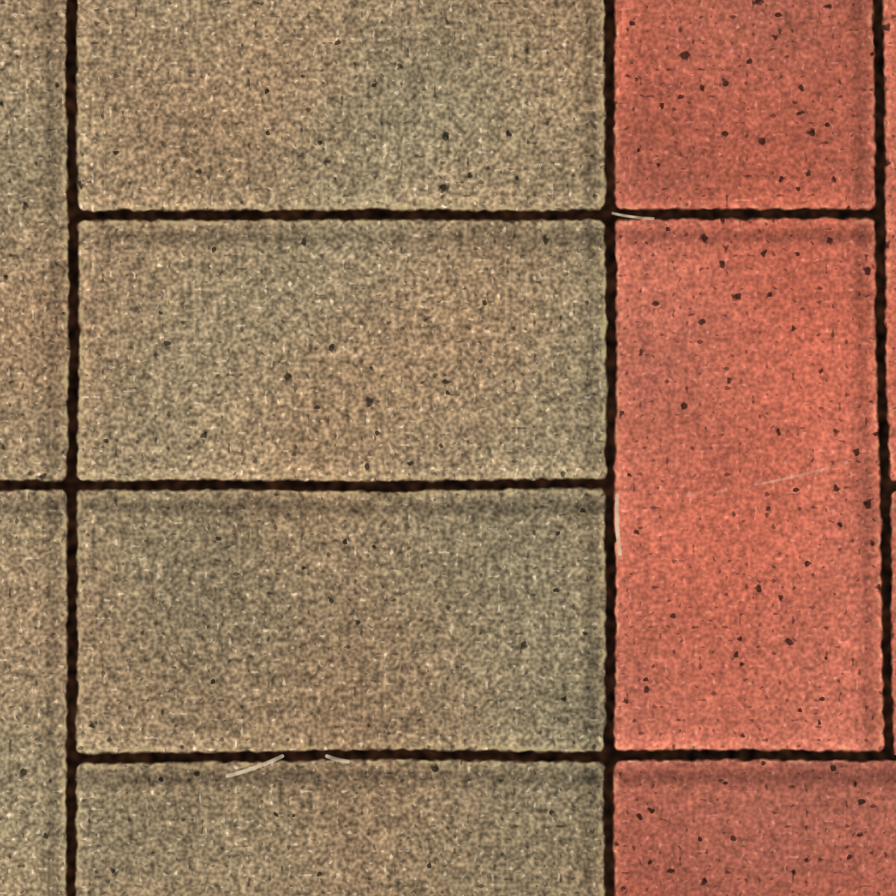
Reproduce this texture procedurally as a Shadertoy shader.

```glsl
// Tan and red concrete pavers with dark joints, worn bevels and gritty faces.

const float UNIT = 0.302;              // short side of a paver
const vec3 TAN = vec3(0.595, 0.510, 0.395);
const vec3 RED = vec3(0.715, 0.400, 0.320);
const vec3 JOINT = vec3(0.130, 0.075, 0.045);
const vec3 RIM = vec3(0.760, 0.680, 0.490);
const vec3 STRAW = vec3(0.860, 0.790, 0.680);

vec2 hash2(vec2 p) {
    vec3 q = fract(p.xyx * vec3(0.1031, 0.1030, 0.0973));
    q += dot(q, q.yzx + 33.33);
    return fract((q.xx + q.yz) * q.zy);
}

float cornerSlope(vec2 cell, vec2 offset) {
    float a = 6.28318 * hash2(cell).x;
    return dot(vec2(cos(a), sin(a)), offset);
}

// Gradient noise, roughly -0.7 to 0.7
float noise(vec2 p) {
    vec2 i = floor(p), f = fract(p);
    vec2 w = f * f * f * (f * (f * 6.0 - 15.0) + 10.0);
    vec2 e = vec2(1.0, 0.0);
    float low = mix(cornerSlope(i, f), cornerSlope(i + e.xy, f - e.xy), w.x);
    float high = mix(cornerSlope(i + e.yx, f - e.yx), cornerSlope(i + 1.0, f - 1.0), w.x);
    return mix(low, high, w.y);
}

float band(float x, float center, float width) {
    float t = (x - center) / width;
    return exp(-t * t);
}

// Bounds (left, bottom, right, top) of the paver at height y in a stacked column
vec4 stacked(float y, float left, float right, float base, float height) {
    float bottom = base + floor((y - base) / height) * height;
    return vec4(left, bottom, right, bottom + height);
}

vec4 paverBounds(vec2 p) {
    float a = 0.081, b = 0.681, c = 0.994 - 0.015 * p.y;
    if (p.x < a) return stacked(p.y, a - UNIT, a, 0.458, 2.0 * UNIT);
    if (p.x < b) return stacked(p.y, a, b, 0.156, UNIT);
    if (p.y < 0.157) return stacked(p.y, b, b + 2.0 * UNIT, 0.157, UNIT);
    if (p.x < c) return stacked(p.y, b, c, 0.157, 2.0 * UNIT);
    return stacked(p.y, c, c + UNIT, 0.458, 2.0 * UNIT);
}

// Signed distance to a rounded paver, negative inside
float paverDistance(vec2 p, vec4 box, float gap, float radius) {
    vec2 q = abs(p - 0.5 * (box.xy + box.zw)) - 0.5 * (box.zw - box.xy) + gap + radius;
    return length(max(q, 0.0)) + min(max(q.x, q.y), 0.0) - radius;
}

// Scattered small pits, one candidate per cell
float pits(vec2 p, float scale, float chance) {
    vec2 q = p * scale, cell = floor(q);
    float mask = 0.0;
    for (int y = -1; y <= 1; y++)
    for (int x = -1; x <= 1; x++) {
        vec2 id = cell + vec2(x, y), h = hash2(id + 71.0);
        float size = mix(0.06, 0.20, h.x * h.y);
        float d = length(q - id - h) + 0.12 * noise(q * 6.0);
        float present = step(hash2(id + 19.0).y, chance);
        mask = max(mask, present * (1.0 - smoothstep(size * 0.5, size + 0.05, d)));
    }
    return mask;
}

float stroke(vec2 p, vec2 a, vec2 b, float width, float aa) {
    vec2 d = b - a;
    float t = clamp(dot(p - a, d) / dot(d, d), 0.0, 1.0);
    float bow = 0.10 * t * (1.0 - t);
    vec2 nearest = a + d * t + bow * vec2(d.y, -d.x);
    return 1.0 - smoothstep(width - aa, width + aa, length(p - nearest));
}

// Stone face: mottling, grit, light grains and pits
vec3 face(vec2 p, vec2 id, float red) {
    vec2 h = hash2(id + 40.0);
    vec3 col = mix(TAN, RED, red) * (0.95 + 0.10 * h.x);
    float mottle = noise(p * 7.0 + h * 9.0) + 0.5 * noise(p * 17.0);
    col *= 1.0 + 0.10 * mottle;
    col += 0.045 * noise(p * 4.0 + 13.0) * vec3(1.0, -0.3, -0.5);
    float grit = 0.6 * noise(p * 215.0) + 0.5 * noise(p * 120.0 + 5.0) + 0.3 * noise(p * 55.0);
    col *= 1.0 + mix(0.72, 0.42, red) * grit;
    col += mix(0.20, 0.11, red) * smoothstep(0.28, 0.55, noise(p * 150.0 + 31.0));
    col *= 1.0 - 0.35 * smoothstep(0.32, 0.55, noise(p * 135.0 + 77.0));
    return mix(col, col * 0.42, pits(p, 34.0, mix(0.10, 0.28, red)));
}

void mainImage(out vec4 fragColor, in vec2 fragCoord) {
    vec2 uv = fragCoord / iResolution.y;
    float aa = 1.0 / iResolution.y;
    vec2 p = uv + 0.004 * vec2(noise(uv * 4.0), noise(uv * 4.0 + 20.0));
    vec4 box = paverBounds(p);
    float red = step(0.681, box.x + 0.01);
    float ragged = 0.0025 * noise(uv * 45.0) + 0.002 * noise(uv * 110.0);
    float d = paverDistance(p, box, 0.0052, 0.008) + ragged;
    vec3 col = face(uv, floor(box.xy * 20.0), red);

    // Bevels: shaded at the top and right, lit at the bottom and left
    vec2 low = p - box.xy, high = box.zw - p;
    float shade = 0.20 * band(high.y, 0.025, 0.009) + 0.17 * band(high.x, 0.022, 0.008);
    float lit = 0.14 * band(low.y, 0.012, 0.012) + 0.08 * band(low.x, 0.012, 0.009);
    col *= 1.0 - shade + lit;
    float chipped = smoothstep(-0.15, 0.35, noise(uv * 75.0 + 8.0));
    col = mix(col, mix(RIM, col * 1.25, 0.7 * red), 0.75 * chipped * band(d, -0.003, 0.003));

    // Joints with a little soil
    vec3 soil = JOINT * (1.0 + 1.1 * noise(uv * 90.0) + 0.5 * noise(uv * 30.0));
    col = mix(col, soil, smoothstep(-0.0015 - aa, 0.0005 + aa, d));

    // Loose straws and a faint scratch
    float straw = stroke(uv, vec2(0.254, 0.134), vec2(0.315, 0.156), 0.0022, aa);
    straw = max(straw, stroke(uv, vec2(0.365, 0.156), vec2(0.388, 0.150), 0.0022, aa));
    straw = max(straw, stroke(uv, vec2(0.689, 0.447), vec2(0.692, 0.382), 0.0022, aa));
    straw = max(straw, stroke(uv, vec2(0.684, 0.762), vec2(0.729, 0.756), 0.0016, aa));
    col = mix(col, STRAW, straw * (0.75 + 0.5 * noise(uv * 80.0)));
    float scratch = stroke(uv, vec2(0.768, 0.447), vec2(0.970, 0.492), 0.0014, aa);
    col = mix(col, STRAW, scratch * smoothstep(-0.3, 0.5, noise(uv * 40.0)) * 0.5);

    fragColor = vec4(clamp(col, 0.0, 1.0), 1.0);
}
```
